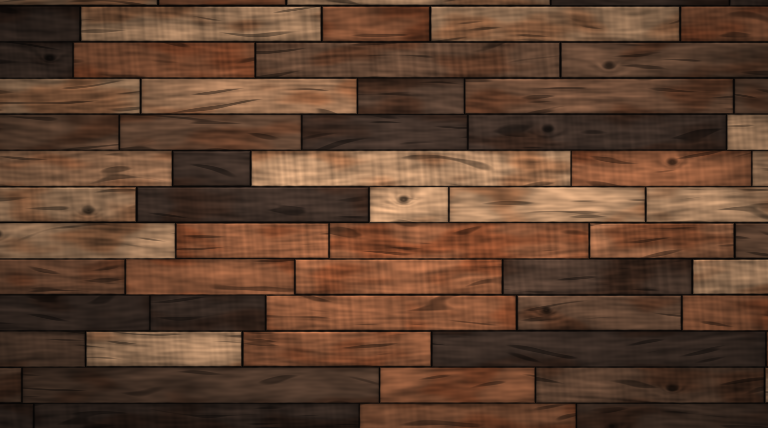
Give the GLSL for this texture, as a Shadertoy shader.

```glsl
#define ROW_HEIGHT 0.0844
#define ROW_OFFSET 0.0576
#define PLANK_PITCH 0.477
#define JOINT_JITTER 0.8
#define GAP_WIDTH 0.0022
#define KNOT_CHANCE 0.28
#define GRAIN_DEPTH 0.34
#define PATCH_DEPTH 0.65
#define VIGNETTE 0.5

const vec3 CHARRED = vec3(0.23, 0.175, 0.145);
const vec3 WALNUT  = vec3(0.39, 0.28, 0.21);
const vec3 RUST    = vec3(0.53, 0.33, 0.22);
const vec3 TAN     = vec3(0.65, 0.50, 0.375);
const vec3 GAP     = vec3(0.045, 0.032, 0.026);

float hash(vec2 p) {
    vec3 q = fract(p.xyx * vec3(0.1031, 0.1030, 0.0973));
    q += dot(q, q.yzx + 33.33);
    return fract((q.x + q.y) * q.z);
}

float gradientDot(vec2 cell, vec2 offset) {
    float a = 6.2832 * hash(cell);
    return dot(vec2(cos(a), sin(a)), offset);
}

// Gradient noise, roughly -0.7 to 0.7
float noise(vec2 p) {
    vec2 i = floor(p), f = p - i;
    vec2 u = f * f * f * (f * (f * 6.0 - 15.0) + 10.0);
    vec2 e = vec2(1.0, 0.0);
    return mix(mix(gradientDot(i, f), gradientDot(i + e, f - e), u.x),
               mix(gradientDot(i + e.yx, f - e.yx), gradientDot(i + 1.0, f - 1.0), u.x), u.y);
}

float joint(float i, float row) {
    return (i + 0.5 + JOINT_JITTER * (hash(vec2(i + 31.0, row + 57.0)) - 0.5)) * PLANK_PITCH;
}

vec3 plankColor(float pick) {
    vec3 c = mix(CHARRED, WALNUT, smoothstep(0.18, 0.34, pick));
    c = mix(c, RUST, smoothstep(0.52, 0.60, pick));
    return mix(c, TAN, smoothstep(0.74, 0.82, pick));
}

// Grain, stains, saw marks and an occasional knot; p is local to the plank
vec3 wood(vec2 p, float len, vec2 id) {
    vec2 q = p + 13.7 * vec2(hash(id + 3.0), hash(id + 5.0));
    vec3 col = plankColor(hash(id + 11.0));

    // Knot bends the growth rings around itself
    vec2 center = vec2(len * mix(0.15, 0.85, hash(id + 17.0)),
                       ROW_HEIGHT * mix(0.3, 0.7, hash(id + 19.0)));
    float hasKnot = step(hash(id + 23.0), KNOT_CHANCE);
    float d = length((p - center) * vec2(0.7, 1.0));
    float bend = hasKnot * exp(-d / 0.018);

    float warp = noise(q * vec2(2.5, 9.0));
    float rings = sin(q.y * 150.0 + 9.0 * warp + 16.0 * bend);
    float streak = noise(vec2(q.x * 5.0, q.y * 75.0 + 3.0 * warp + 5.0 * bend));
    float fine = noise(vec2(q.x * 22.0, q.y * 125.0 + 2.0 * warp));
    float stain = noise(q * vec2(5.0, 12.0)) + 0.5 * noise(q * vec2(11.0, 28.0));
    float saw = noise(vec2(q.x * 95.0 + q.y * 8.0, q.y * 7.0)) * hash(id + 29.0);
    float crack = smoothstep(0.27, 0.42, noise(vec2(q.x * 7.0, q.y * 62.0 + 4.0 * warp) + 40.0));

    float shade = 1.0 + PATCH_DEPTH * stain * mix(0.5, 1.0, hash(id + 37.0));
    shade += GRAIN_DEPTH * (0.16 * rings + 0.8 * streak + 0.7 * fine) + 0.22 * saw;
    shade *= 1.0 - 0.35 * crack;
    shade *= 1.0 - 0.6 * hasKnot * (1.0 - smoothstep(0.003, 0.014, d));
    col *= max(shade, 0.2);

    // Ruddy tint where the stain soaked in
    return col * mix(vec3(1.0), vec3(1.08, 0.95, 0.86), smoothstep(0.0, 0.4, -stain));
}

void mainImage(out vec4 fragColor, in vec2 fragCoord) {
    vec2 p = fragCoord / iResolution.y;
    float px = 1.0 / iResolution.y;

    // Row, then the two joints that enclose this point
    float y = (p.y - ROW_OFFSET) / ROW_HEIGHT;
    float row = floor(y);
    float i = floor(p.x / PLANK_PITCH);
    i -= step(p.x, joint(i, row));
    float left = joint(i, row), right = joint(i + 1.0, row);
    vec2 id = vec2(i + 20.0, row + 40.0);

    vec2 local = vec2(p.x - left, (y - row) * ROW_HEIGHT);
    float below = local.y, above = ROW_HEIGHT - local.y;
    float side = min(local.x, right - p.x);
    vec3 col = wood(local, right - left, id);

    // Uneven plank heights: lit top edge, shaded lower edge and ends
    float raised = hash(id + 43.0);
    float rim = smoothstep(0.0, 0.003, above) * (1.0 - smoothstep(0.003, 0.007, above));
    col *= 1.0 + 0.3 * raised * rim;
    col *= 1.0 - 0.5 * raised * exp(-below / 0.005);
    col *= 1.0 - 0.45 * (1.0 - raised) * exp(-above / 0.006);
    col *= 1.0 - 0.35 * exp(-side / 0.004);

    // Dark gaps with slightly ragged edges
    float ragged = 0.0008 * noise(p * 60.0);
    float gap = GAP_WIDTH * mix(0.5, 1.3, raised) + ragged;
    float edge = min(min(below, above + 0.0008), side);
    col = mix(GAP, col, smoothstep(gap - px, gap + px, edge));

    // Light falls off toward the borders
    vec2 v = fragCoord / iResolution.xy - vec2(0.54, 0.54);
    col *= 1.06 - VIGNETTE * smoothstep(0.1, 0.75, length(v * vec2(1.0, 0.95)));
    fragColor = vec4(clamp(col, 0.0, 1.0), 1.0);
}
```
